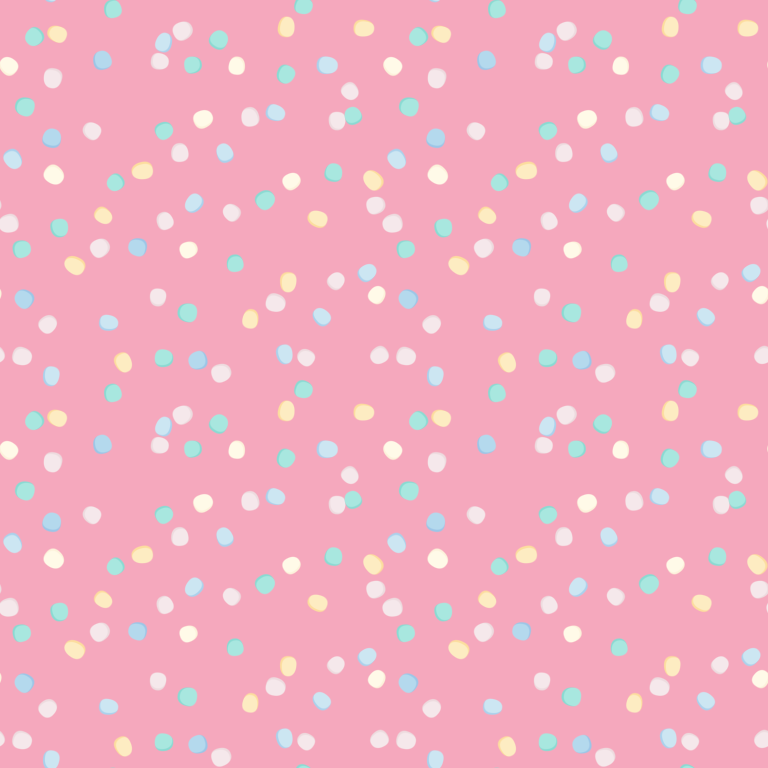
Write a three.js fragment shader that draws this pattern.

```glsl
varying vec2 vUv;

#define TILES 2.0            // repeats of the tile across the canvas
#define GRID vec2(9.0, 8.0)  // dots per tile, across and up
#define JITTER 0.82          // scatter inside a cell
#define RADIUS 0.0117        // mean dot radius
#define SIZE_VARY 0.07       // relative spread of the radius
#define EDGE 0.0011          // half width of the soft rim
#define SHADE_SHIFT 0.24     // crescent thickness, in radii
#define ROUNDNESS 2.3        // 2 is an ellipse, more is boxier
#define SEED 17.0
#define BACKGROUND vec3(0.962, 0.660, 0.740)

vec4 hash4(vec2 cell) {
  vec4 p = fract(cell.xyxy * vec4(0.1031, 0.1030, 0.0973, 0.1099));
  p += dot(p, p.wzxy + 33.33);
  return fract((p.xxyz + p.yzzw) * p.zywx);
}

// Picks face and crescent colour; returns how elongated the dot is.
float pickPaint(float pick, out vec3 face, out vec3 shade) {
  if (pick < 0.25) {         // blush white
    face = vec3(0.960, 0.910, 0.920);
    shade = vec3(0.930, 0.860, 0.875);
    return 1.10;
  }
  if (pick < 0.51) {         // mint
    face = vec3(0.660, 0.905, 0.875);
    shade = vec3(0.540, 0.855, 0.825);
    return 1.05;
  }
  if (pick < 0.63) {         // sky
    face = vec3(0.800, 0.900, 0.950);
    shade = vec3(0.670, 0.820, 0.925);
    return 1.22;
  }
  if (pick < 0.75) {         // blue
    face = vec3(0.705, 0.850, 0.930);
    shade = vec3(0.610, 0.775, 0.905);
    return 1.04;
  }
  if (pick < 0.87) {         // butter
    face = vec3(0.992, 0.925, 0.760);
    shade = vec3(0.990, 0.865, 0.620);
    return 1.24;
  }
  face = vec3(1.000, 0.980, 0.910);  // cream
  shade = vec3(0.990, 0.950, 0.860);
  return 1.12;
}

// Signed distance, roughly, to a slightly lopsided rounded blob.
float blob(vec2 q, float radius, float stretch) {
  q /= radius * vec2(sqrt(stretch), inversesqrt(stretch));
  q.y *= 1.0 + 0.1 * q.x;
  vec2 s = pow(abs(q), vec2(ROUNDNESS));
  return (pow(s.x + s.y, 1.0 / ROUNDNESS) - 1.0) * radius;
}

float cover(float d) {
  return 1.0 - smoothstep(-EDGE, EDGE, d);
}

void main() {
  vec2 cells = TILES * GRID;
  vec2 base = floor(vUv * cells);
  vec3 color = BACKGROUND;

  for (int j = -1; j <= 1; j++) {
    for (int i = -1; i <= 1; i++) {
      // Wrapped cell index, so that the scatter repeats
      vec2 cell = base + vec2(float(i), float(j));
      vec2 id = floor(mod(cell + 0.5, GRID));
      vec4 place = hash4(id + SEED);
      vec4 look = hash4(id + SEED * 3.0 + 5.0);

      vec2 center = (cell + 0.5 + JITTER * (place.xy - 0.5)) / cells;
      float radius = RADIUS * (1.0 + SIZE_VARY * (2.0 * place.z - 1.0));

      // Spread the kinds evenly over the tile
      float order = (id.x + GRID.x * id.y) * 29.0 / (GRID.x * GRID.y);
      vec3 face, shade;
      float stretch = pickPaint(fract(order + 0.2 * look.x), face, shade);

      // Turn the dot, then lay the shifted face over its crescent
      float turn = 6.2832 * place.w;
      float c = cos(turn), s = sin(turn);
      vec2 q = mat2(c, -s, s, c) * (vUv - center);
      float light = 6.2832 * look.y;
      vec2 shift = SHADE_SHIFT * radius * vec2(cos(light), sin(light));

      vec3 paint = mix(shade, face, cover(blob(q - shift, radius, stretch)));
      color = mix(color, paint, cover(blob(q, radius, stretch)));
    }
  }

  gl_FragColor = vec4(color, 1.0);
}
```
